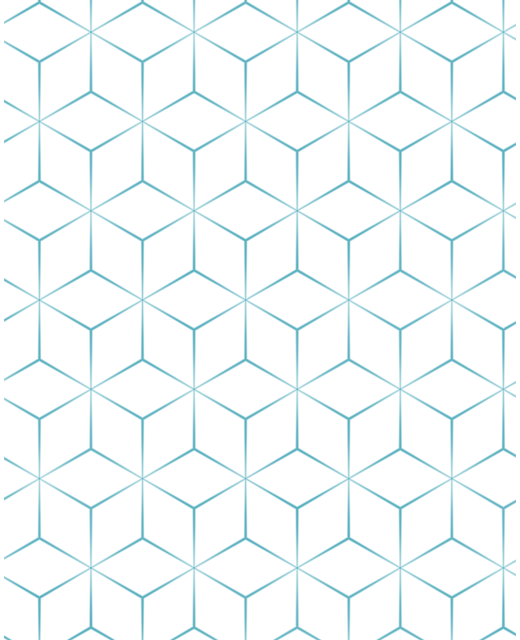
A Shadertoy shader for this pattern:

```glsl
const float PITCH = 0.1611;  // distance between star nodes, in canvas heights

// Offset from the nearest node of a triangular lattice with unit spacing
vec2 nearestNode(vec2 p) {
    vec2 cell = vec2(1.0, sqrt(3.0));
    vec2 a = p - cell * round(p / cell);
    vec2 b = p - cell * (floor(p / cell) + 0.5);
    return dot(a, a) < dot(b, b) ? a : b;
}

// Slow drift of the ink strength, from -1 to 1
float inkDrift(vec2 p) {
    return 0.5 * sin(9.0 * p.x + 5.0 * sin(4.0 * p.y))
         + 0.5 * sin(13.0 * p.y - 7.0 * p.x + 2.0);
}

void mainImage(out vec4 fragColor, in vec2 fragCoord) {
    vec2 p = fragCoord / iResolution.y;
    float pixel = 1.0 / iResolution.y;
    float soft = max(0.0018, 0.9 * pixel);

    // Six spokes per node, folded into one quadrant, form the cube edges
    vec2 q = abs(nearestNode((p - vec2(0.3838, 0.5312)) / PITCH));
    float spoke = PITCH * min(q.x, abs(0.5 * q.x - 0.866 * q.y));
    float along = clamp(length(q) * sqrt(3.0), 0.0, 1.0);

    // Spokes are thin and pale at the star, wide and dark at the far corner
    float halfWidth = mix(0.0010, 0.0020, along);
    float strength = mix(0.66, 1.0, smoothstep(0.05, 0.7, along)) + 0.06 * inkDrift(p);
    float ink = strength * (1.0 - smoothstep(halfWidth - soft, halfWidth + soft, spoke));

    // Small knot where the spokes cross
    float knot = 1.0 - smoothstep(0.0022 - soft, 0.0022 + soft, PITCH * length(q));
    ink = max(ink, 0.9 * knot);

    // Blank strips down both sides
    float side = min(fragCoord.x, iResolution.x - fragCoord.x) / iResolution.x;
    float edge = pixel * iResolution.y / iResolution.x;
    ink *= smoothstep(0.008 - 0.5 * edge, 0.008 + 0.5 * edge, side);

    vec3 teal = vec3(0.35, 0.69, 0.75);
    fragColor = vec4(mix(vec3(1.0), teal, clamp(ink, 0.0, 1.0)), 1.0);
}
```
